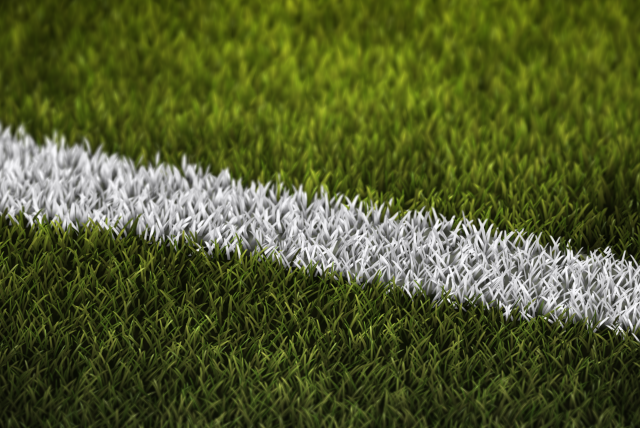
Give the GLSL for this texture, as a Shadertoy shader.

```glsl
// A painted white line crossing a grass field, seen low with shallow focus.
// Tapered blades grow from a jittered grid and are layered far to near;
// root position picks paint or grass, and height sets the lens blur.

float hash(vec2 p) {
    return fract(sin(dot(p, vec2(127.1, 311.7))) * 43758.545);
}

float noise(vec2 p) {
    vec2 i = floor(p), f = fract(p);
    f = f * f * (3.0 - 2.0 * f);
    return mix(mix(hash(i), hash(i + vec2(1, 0)), f.x),
               mix(hash(i + vec2(0, 1)), hash(i + vec2(1, 1)), f.x), f.y);
}

// Soft round pool of light or shade
float pool(vec2 p, vec2 center, vec2 size) {
    vec2 q = (p - center) / size;
    return exp(-dot(q, q));
}

// Positive inside the sloping stripe, measured to its nearer edge
float stripe(vec2 p) {
    float upper = 0.694 - 0.207 * p.x;
    float bulge = (p.x - 0.45) / 0.25;
    float lower = 0.502 - 0.187 * p.x + 0.018 * exp(-bulge * bulge);
    return min(upper - p.y, p.y - lower);
}

// Lens blur radius: sharp in the lower middle, soft far away
float lensBlur(float y) {
    return 0.0018 + 0.0115 * smoothstep(0.42, 0.92, y)
                  + 0.003 * (1.0 - smoothstep(0.0, 0.22, y));
}

// Broad light on the field: bright upper middle, dark sides and near edge
float fieldLight(vec2 p) {
    float light = 0.70 + 0.36 * pool(p, vec2(0.92, 0.80), vec2(0.60, 0.30));
    light += 0.14 * pool(p, vec2(0.85, 0.18), vec2(0.55, 0.16));
    light -= 0.22 * pool(p, vec2(0.0, 1.0), vec2(0.35, 0.22));
    light -= 0.28 * pool(p, vec2(1.5, 0.50), vec2(0.25, 0.16));
    light -= 0.22 * pool(p, vec2(0.0, 0.05), vec2(0.40, 0.20));
    light -= 0.22 * pool(p, vec2(1.5, 0.0), vec2(0.35, 0.18));
    float clumps = noise(p * vec2(9.0, 14.0)) + 0.8 * noise(p * vec2(24.0, 32.0));
    return light * (0.64 + 0.42 * clumps);
}

// Coverage of one curved, tapering blade; q is relative to its root
float blade(vec2 q, float tall, float lean, float width, float blur) {
    float t = clamp(q.y / tall, 0.0, 1.0);
    float slope = lean * (0.6 + 0.8 * t) / tall;
    float bend = lean * t * (0.6 + 0.4 * t);
    float d = abs(q.x - bend) / sqrt(1.0 + slope * slope);
    float w = width * (1.0 - 0.45 * t * t);
    float side = 1.0 - smoothstep(w - blur, w + blur, d);
    float ends = smoothstep(-blur, blur, q.y)
               * (1.0 - smoothstep(tall - 2.0 * blur, tall + blur, q.y));
    return side * ends;
}

vec3 grassColor(float tint, float y) {
    vec3 deep = mix(vec3(0.24, 0.35, 0.10), vec3(0.28, 0.37, 0.03), y);
    vec3 dry = mix(vec3(0.48, 0.50, 0.23), vec3(0.48, 0.51, 0.08), y);
    return mix(deep, dry, tint);
}

// Shadowed turf seen between the blades
vec3 underlay(vec2 p) {
    float grain = noise(p * vec2(85.0, 55.0));
    float far = smoothstep(0.42, 0.80, p.y);
    vec3 turf = grassColor(grain, p.y) * fieldLight(p) * mix(0.20, 0.80, far);
    vec3 paint = vec3(0.38, 0.39, 0.34) * (0.35 + 0.90 * grain);
    return mix(turf, paint, smoothstep(-0.012, 0.018, stripe(p)));
}

// Colour of a blade at height t, with paint or grass set by its root
vec3 bladeColor(vec2 root, float t, float tint, float painted) {
    vec3 grass = grassColor(tint, root.y) * fieldLight(root);
    grass *= mix(0.36, 1.34, t) * mix(0.58, 1.42, hash(root * 91.0));
    float glint = step(0.94, hash(root * 57.0)) * smoothstep(0.45, 1.0, t);
    grass += vec3(0.20, 0.22, 0.17) * glint;
    float shade = mix(0.42, 1.0, smoothstep(0.0, 0.60, t));
    vec3 paint = vec3(0.90, 0.90, 0.91) * shade * mix(0.74, 1.10, tint);
    return mix(grass, paint, painted);
}

void mainImage(out vec4 fragColor, in vec2 fragCoord) {
    vec2 p = fragCoord / iResolution.y;
    float blur = max(lensBlur(p.y), 0.6 / iResolution.y);
    vec2 cell = vec2(0.0135, 0.0110);
    vec2 home = floor(p / cell);
    vec3 color = underlay(p);

    // Far rows first, so nearer blades overlap them
    for (int j = 1; j >= -6; j--) {
        for (int i = -4; i <= 4; i++) {
            vec2 id = home + vec2(float(i), float(j));
            vec2 jitter = vec2(hash(id), hash(id + 17.3));
            vec2 root = (id + jitter) * cell;
            float tint = hash(id + 73.1);
            float ragged = 0.036 * (jitter.x - 0.5);
            float painted = step(0.0, stripe(root + vec2(0.0, 0.022)) + ragged);

            // Blades stand upright far away and sprawl when near
            float far = smoothstep(0.30, 0.72, root.y);
            float tall = mix(0.020, 0.056, hash(id + 41.7));
            float sway = hash(id + 29.9) - 0.43;
            float lean = sway * mix(0.080, 0.030, far);
            float width = mix(0.0016, 0.0029, tint) * mix(1.0, 2.0, far);
            width *= mix(1.0, 1.2, painted);
            vec2 q = p - root;
            float cover = blade(q, tall, lean, width, blur);
            float t = clamp(q.y / tall, 0.0, 1.0);
            color = mix(color, bladeColor(root, t, tint, painted), cover);
        }
    }
    fragColor = vec4(clamp(color, 0.0, 1.0), 1.0);
}
```
